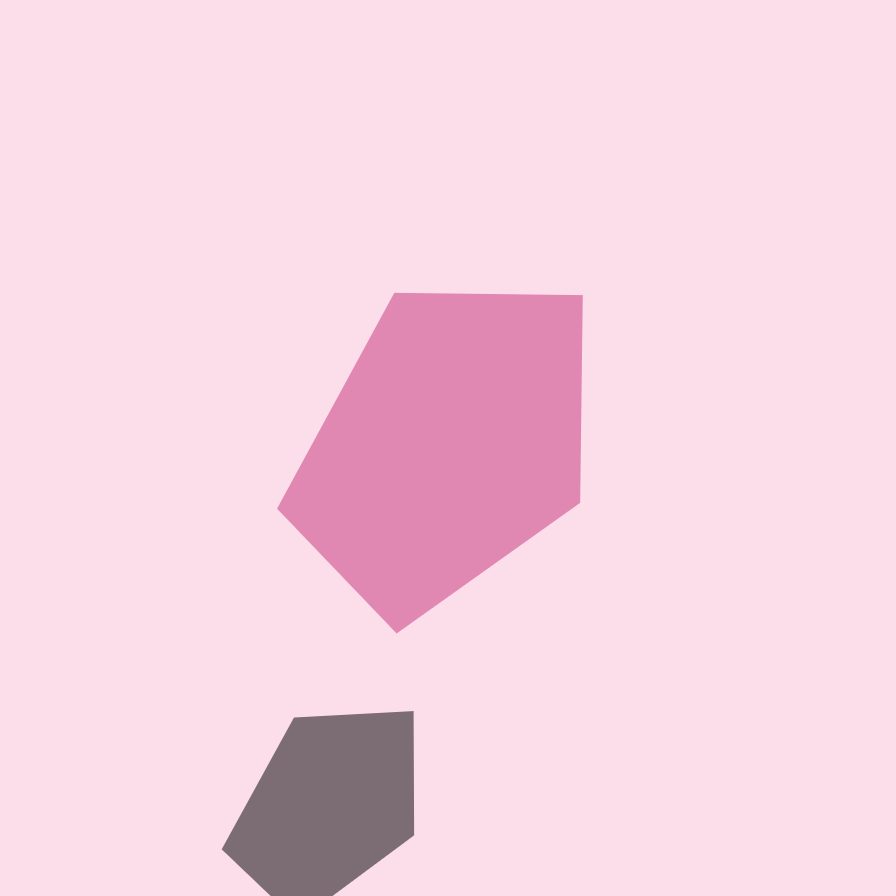
This background is drawn by a Shadertoy shader. Its source:

```glsl
// Signed distance bound of a convex pentagon with clockwise corners
float pentagon(vec2 p, vec2 corners[5]) {
    float dist = -1e3;
    for (int i = 0; i < 5; i++) {
        vec2 edge = corners[(i + 1) % 5] - corners[i];
        vec2 outward = normalize(vec2(-edge.y, edge.x));
        dist = max(dist, dot(p - corners[i], outward));
    }
    return dist;
}

// Antialiased coverage, about one pixel wide
float coverage(float dist, float pixel) {
    return clamp(0.5 - dist / pixel, 0.0, 1.0);
}

void mainImage(out vec4 fragColor, in vec2 fragCoord) {
    vec2 uv = fragCoord / iResolution.xy;
    float pixel = 1.0 / min(iResolution.x, iResolution.y);

    // Plain pale backdrop
    vec3 color = vec3(0.988, 0.871, 0.922);

    // Large rose pentagon in the centre
    float rose = pentagon(uv, vec2[5](
        vec2(0.4401, 0.6732), vec2(0.6504, 0.6706), vec2(0.6475, 0.4388),
        vec2(0.4427, 0.2930), vec2(0.3092, 0.4323)));
    color = mix(color, vec3(0.878, 0.531, 0.698), coverage(rose, pixel));

    // Small grey pentagon, cut by the lower border
    float grey = pentagon(uv, vec2[5](
        vec2(0.3281, 0.1992), vec2(0.4616, 0.2064), vec2(0.4622, 0.0677),
        vec2(0.3323, -0.0288), vec2(0.2474, 0.0521)));
    color = mix(color, vec3(0.486, 0.425, 0.451), coverage(grey, pixel));

    fragColor = vec4(color, 1.0);
}
```
